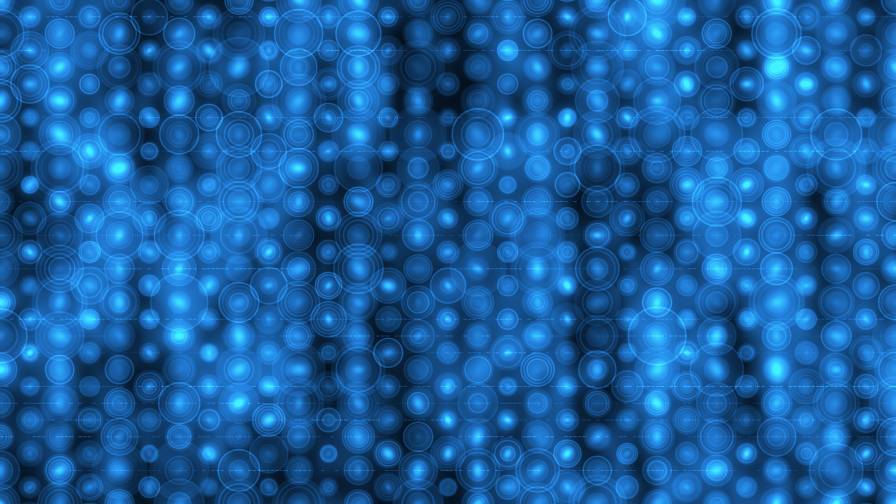
Reproduce this background procedurally as a Shadertoy shader.

```glsl
// Staggered columns of glowing blue ringed orbs over dark, vertically streaked haze
#define GRID 15.0          // orb columns and rows across the canvas
#define HAZE_DARK 0.03     // darkest haze level
#define HAZE_GAIN 0.36     // haze contrast
#define CORE_GAIN 0.50     // brightness of orb centres
#define HALO_GAIN 0.20     // soft light around the orbs
#define DISC_GAIN 0.06     // flat fill of the discs
#define RING_GAIN 0.19     // thin circles
#define RING_WIDTH 0.0028
#define DASH_GAIN 0.13     // broken horizontal lines
#define TINT vec2(0.27, 1.76) // red and blue relative to green

float hash(vec2 p) {
    return fract(sin(dot(p, vec2(127.1, 311.7))) * 43758.5453);
}

float valueNoise(vec2 p) {
    vec2 i = floor(p), f = fract(p);
    f = f * f * (3.0 - 2.0 * f);
    return mix(mix(hash(i), hash(i + vec2(1, 0)), f.x),
               mix(hash(i + vec2(0, 1)), hash(i + vec2(1, 1)), f.x), f.y);
}

// Vertically stretched clouds
float haze(vec2 p) {
    float n = 0.50 * valueNoise(p * vec2(11.0, 3.5))
            + 0.32 * valueNoise(p * vec2(19.0, 9.0) + 31.7)
            + 0.18 * valueNoise(p * vec2(34.0, 24.0) + 73.1);
    return HAZE_DARK + HAZE_GAIN * smoothstep(0.15, 0.90, n);
}

// One orb: smeared core, halo, translucent disc and concentric rings
float orb(vec2 d, vec2 id, float minRadius, float maxRadius, float px) {
    float size = hash(id + 3.3);
    float radius = mix(minRadius, maxRadius, size * size);
    float power = hash(id + 17.9);
    power = 0.15 + 0.85 * power * power;
    float dist = length(d);

    float angle = 6.2832 * hash(id + 41.3);
    vec2 axis = vec2(cos(angle), sin(angle));
    vec2 smear = vec2(dot(d, axis), dot(d, vec2(-axis.y, axis.x)) * 1.45);
    float coreSize = minRadius * mix(0.38, 0.66, hash(id + 8.6));
    float light = CORE_GAIN * power * exp(-dot(smear, smear) / (coreSize * coreSize));

    float haloSize = minRadius * 1.25;
    light += HALO_GAIN * power * exp(-dist * dist / (haloSize * haloSize));
    light += DISC_GAIN * (1.0 - smoothstep(radius - px, radius + px, dist));
    light += DISC_GAIN * (1.0 - smoothstep(-px, px, dist - minRadius * 0.8));

    float width = max(RING_WIDTH, 1.2 * px);
    for (int j = 0; j < 4; j++) {
        float k = float(j);
        float ringRadius = radius * (0.46 + 0.18 * k);
        float strength = hash(id + 5.7 * k + 61.0);
        strength *= strength * (0.55 + 0.15 * k);
        light += RING_GAIN * strength
               * (1.0 - smoothstep(0.0, width, abs(dist - ringRadius)));
    }
    return light;
}

// Sum of the orbs near p on one lattice
float orbLattice(vec2 p, vec2 cell, float shift, float minRadius, float maxRadius, float px) {
    vec2 nearest = floor(p / cell - shift + 0.5);
    float light = 0.0;
    for (int y = -1; y <= 1; y++) {
        for (int x = -1; x <= 1; x++) {
            vec2 id = nearest + vec2(x, y);
            light += orb(p - (id + shift) * cell, id + shift * 57.0,
                         minRadius, maxRadius, px);
        }
    }
    return light;
}

// Faint dashes through the orb rows
float dashes(vec2 p, float px) {
    float rows = 2.0 * GRID;
    float row = floor(p.y * rows + 0.5);
    float width = max(0.0018, px);
    float line = 1.0 - smoothstep(0.0, width, abs(p.y - row / rows));
    float x = p.x * 110.0;
    float edge = 110.0 * px;
    float gap = smoothstep(0.0, edge, fract(x)) * (1.0 - smoothstep(1.0 - edge, 1.0, fract(x)));
    float lit = step(0.35, hash(vec2(floor(x), row))) * gap;
    float visible = step(0.45, hash(vec2(row, 9.2)));
    return DASH_GAIN * line * lit * visible * valueNoise(vec2(p.x * 6.0, row * 7.3)) * 1.6;
}

void mainImage(out vec4 fragColor, in vec2 fragCoord) {
    float px = 1.0 / iResolution.y;
    vec2 p = fragCoord * px;
    vec2 cell = vec2(iResolution.x * px, 1.0) / GRID;

    float light = haze(p);
    light += orbLattice(p, cell, 0.0, 0.028, 0.060, px);
    light += orbLattice(p, cell, 0.5, 0.019, 0.038, px);
    light += dashes(p, px);

    // Blue saturates softly before green does
    float green = min(light, 0.95);
    float blue = TINT.y * green;
    blue /= pow(1.0 + pow(blue, 8.0), 0.125);
    fragColor = vec4(TINT.x * green, green, blue, 1.0);
}
```
